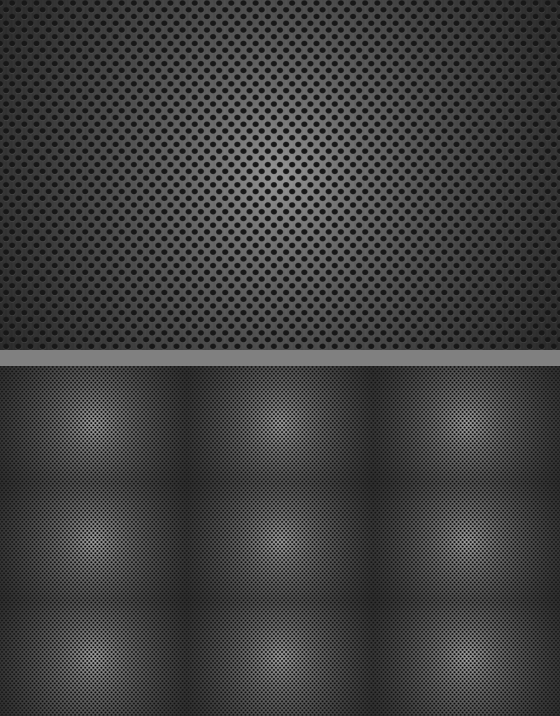
Top: one tile. Bottom: repeated 3 by 3.
This texture is drawn by a WebGL 2 fragment shader. Its source:

```glsl
#version 300 es
precision highp float;
// Perforated dark metal sheet: staggered oval holes under a soft central light.
uniform vec2 u_resolution;
out vec4 outColor;

// Lengths are fractions of the canvas height.
const vec2 REPEATS = vec2(46.0, 26.0);       // staggered pairs across and up
const vec2 PHASE = vec2(0.0, 0.77);          // first hole, in repeats
const vec2 HOLE_RADII = vec2(0.0087, 0.0077);
const vec2 RIM_SHIFT = vec2(-0.0003, 0.0017); // lit lip below each hole
const vec3 HOLE_COLOR = vec3(0.09);
const vec3 RIM_COLOR = vec3(0.42);
const float RIM_STRENGTH = 0.5;
const float LIGHT_PEAK = 0.58;
const float LIGHT_FALLOFF = 0.76;
const float GRAIN_STRENGTH = 0.004;
const float TAU = 6.2831853;

// Distance to the nearest hole of the two interleaved lattices.
float holeDistance(vec2 point, vec2 canvas) {
    float nearest = 1.0;
    for (int i = 0; i < 2; i++) {
        vec2 cell = point / canvas * REPEATS - PHASE + 0.5 * float(i);
        vec2 offset = (fract(cell + 0.5) - 0.5) * canvas / REPEATS;
        float d = (length(offset / HOLE_RADII) - 1.0) * HOLE_RADII.y;
        nearest = min(nearest, d);
    }
    return nearest;
}

float coverage(float d, float pixel) {
    return 1.0 - smoothstep(-0.75 * pixel, 0.75 * pixel, d);
}

// Fine upright brushing; whole frequencies make it wrap.
float grain(float x) {
    return sin(TAU * 83.0 * x) + sin(TAU * 127.0 * x + 1.7) + sin(TAU * 191.0 * x + 4.1);
}

void main() {
    float pixel = 1.0 / u_resolution.y;
    vec2 canvas = vec2(u_resolution.x * pixel, 1.0);
    vec2 point = gl_FragCoord.xy * pixel;

    // Sheet lit from the middle, equal on opposite edges
    float light = LIGHT_PEAK * exp(-length(point - 0.5 * canvas) / LIGHT_FALLOFF);
    vec3 color = vec3(light + GRAIN_STRENGTH * grain(point.x / canvas.x));

    // Lit lower lip, then the hole itself
    float rim = coverage(holeDistance(point + RIM_SHIFT, canvas), pixel);
    float hole = coverage(holeDistance(point, canvas), pixel);
    color = mix(color, max(color, RIM_COLOR), rim * RIM_STRENGTH);
    color = mix(color, HOLE_COLOR, hole);

    outColor = vec4(color, 1.0);
}
```
